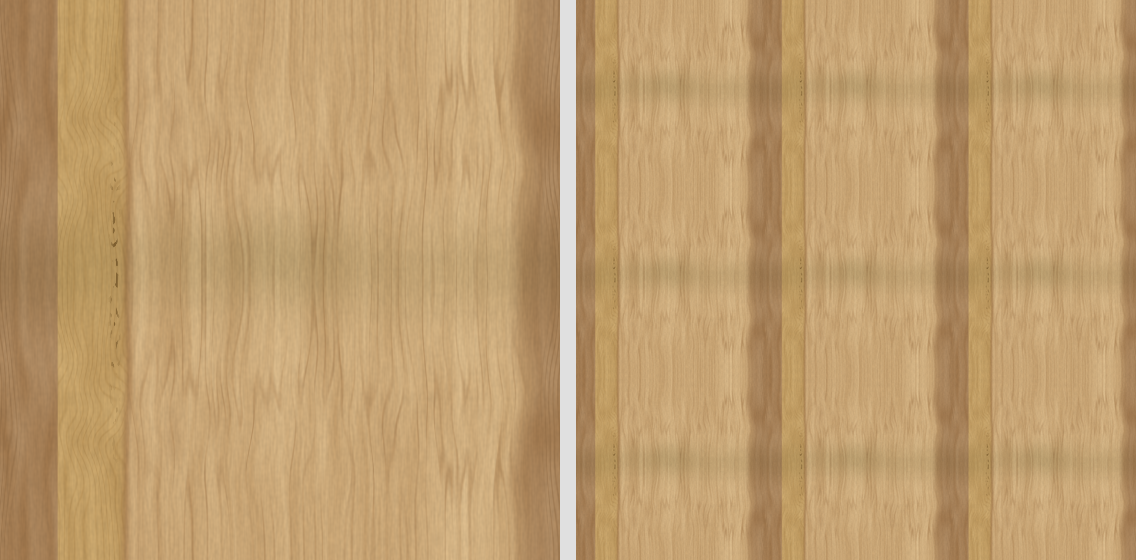
Left: one tile. Right: repeated 3 by 3.
This texture is drawn by a WebGL 1 fragment shader. Its source:

```glsl
precision highp float;

uniform vec2 u_resolution;

const float TAU = 6.2831853;

// Wood colours
const vec3 CREAM = vec3(0.835, 0.710, 0.525);
const vec3 TAN = vec3(0.730, 0.580, 0.390);
const vec3 GRAIN_BROWN = vec3(0.620, 0.455, 0.280);
const vec3 STRAW = vec3(0.790, 0.655, 0.430);
const vec3 OCHRE = vec3(0.690, 0.540, 0.315);
const vec3 DUSTY = vec3(0.685, 0.545, 0.390);
const vec3 RUST = vec3(0.595, 0.435, 0.270);
const vec3 PORE = vec3(0.420, 0.300, 0.130);
const vec3 BAND_TINT = vec3(0.900, 0.905, 0.870);

// Layout, in canvas widths
const float DARK_EDGE = 0.103;
const float STRAW_EDGE = 0.226;
const float FADE_START = 0.900;
const float FADE_END = 0.965;
const float EDGE_SOFTNESS = 0.0015;
const float BAND_HEIGHT = 0.530;
const float BAND_WIDTH = 0.085;

// Strengths
const float GRAIN_WARP = 0.013;
const float GRAIN_LINES = 0.48;
const float FIBRE_CONTRAST = 0.035;

vec2 gradient(vec2 cell, vec2 period) {
  cell = mod(cell, period);
  float angle = TAU * fract(sin(dot(cell, vec2(127.1, 311.7))) * 43758.55);
  return vec2(cos(angle), sin(angle));
}

// Gradient noise, about -1 to 1, wrapping after a whole number of cells
float noise(vec2 p, vec2 period) {
  vec2 cell = floor(p);
  vec2 f = p - cell;
  vec2 fade = f * f * f * (f * (f * 6.0 - 15.0) + 10.0);
  vec2 right = vec2(1.0, 0.0);
  vec2 up = vec2(0.0, 1.0);
  float a = dot(gradient(cell, period), f);
  float b = dot(gradient(cell + right, period), f - right);
  float c = dot(gradient(cell + up, period), f - up);
  float d = dot(gradient(cell + 1.0, period), f - 1.0);
  return 1.5 * mix(mix(a, b, fade.x), mix(c, d, fade.x), fade.y);
}

float wrapNoise(vec2 p, float columns, float rows) {
  vec2 period = vec2(columns, rows);
  return noise(p * period, period);
}

// Like wrapNoise, but with a free vertical scale for the folded coordinate
float foldNoise(vec2 p, float columns, float rows) {
  return noise(p * vec2(columns, rows), vec2(columns, 64.0));
}

float bump(float x, float width) {
  x /= width;
  return exp(-x * x);
}

vec3 mainBoard(vec2 uv, vec2 grain) {
  float side = abs(uv.x - 0.5);
  float broad = foldNoise(vec2(side, grain.y + 7.0), 18.0, 1.5);
  float streak = foldNoise(grain, 64.0, 1.5);
  float fine = foldNoise(grain + vec2(0.0, 3.0), 150.0, 4.0);
  float light = 0.60 + 0.24 * broad + 0.28 * streak + 0.18 * fine;
  light += 0.22 * bump(uv.x - 0.84, 0.07) + 0.18 * bump(side, 0.03);
  vec3 colour = mix(TAN, CREAM, clamp(light, 0.0, 1.15));

  // Thin growth lines of varying strength
  float contour = abs(foldNoise(grain + vec2(0.0, 11.0), 46.0, 1.2));
  float strength = 0.5 + 0.7 * foldNoise(grain + vec2(0.0, 5.0), 24.0, 3.0);
  float line = (1.0 - smoothstep(0.0, 0.17, contour)) * clamp(strength, 0.0, 1.0);
  colour = mix(colour, GRAIN_BROWN, GRAIN_LINES * line);

  // Mirrored brown stains
  float stain = bump(side - 0.19, 0.018) * bump(abs(uv.y - 0.5) - 0.28, 0.06);
  return mix(colour, GRAIN_BROWN, 0.40 * stain * (0.7 + 0.5 * streak));
}

vec3 strawBoard(vec2 uv, vec2 grain) {
  float swirl = foldNoise(vec2(uv.x, grain.y + 9.0), 13.0, 4.0);
  float wave = 0.5 + 0.5 * sin(TAU * (uv.x * 80.0 + 2.6 * swirl));
  float streak = foldNoise(grain, 50.0, 3.0);
  float shade = 0.28 + 0.30 * streak + 0.20 * swirl + 0.30 * pow(wave, 5.0);
  vec3 colour = mix(STRAW, OCHRE, clamp(shade, 0.0, 1.0));
  float speck = smoothstep(0.30, 0.55, wrapNoise(uv, 170.0, 70.0));
  float nearPores = bump(uv.x - 0.205, 0.007) * bump(uv.y - 0.5, 0.22);
  return mix(colour, PORE, 0.8 * speck * nearPores);
}

vec3 darkBoard(vec2 uv, vec2 grain) {
  float patches = foldNoise(grain + vec2(0.0, 13.0), 26.0, 2.5);
  float streak = foldNoise(grain, 70.0, 2.0);
  float shade = 0.40 + 0.50 * patches + 0.25 * streak;
  vec3 colour = mix(DUSTY, RUST, clamp(shade, 0.0, 1.0));

  // Curved rings around the wrapping edge
  float seam = abs(fract(uv.x + 0.5) - 0.5);
  float ring = seam + 0.010 * cos(2.0 * TAU * uv.y) + 0.006 * patches;
  float wave = 0.5 + 0.5 * sin(TAU * ring * 130.0);
  float nearSeam = 1.0 - smoothstep(0.012, 0.035, ring);
  return mix(colour, RUST * 0.92, 0.40 * pow(wave, 3.0) * nearSeam);
}

void main() {
  vec2 uv = gl_FragCoord.xy / u_resolution;

  // Fold the height so the grain mirrors and runs straight at the folds
  float folded = 0.5 - 0.5 * cos(TAU * uv.y);
  vec2 grain = vec2(uv.x, folded);
  float warp = foldNoise(grain, 11.0, 2.5);
  grain.x += GRAIN_WARP * warp;

  // Boards
  vec3 colour = mainBoard(uv, grain);
  float strawEdge = STRAW_EDGE + 0.004 * warp;
  float straw = 1.0 - smoothstep(-0.003, 0.003, uv.x - strawEdge);
  colour = mix(colour, strawBoard(uv, grain), straw);
  colour = mix(colour, GRAIN_BROWN, 0.60 * bump(uv.x - strawEdge, 0.007));
  float dark = 1.0 - smoothstep(-EDGE_SOFTNESS, EDGE_SOFTNESS, uv.x - DARK_EDGE);
  dark += smoothstep(FADE_START, FADE_END, uv.x + 0.02 * warp);
  colour = mix(colour, darkBoard(uv, grain), min(dark, 1.0));

  // Dull band across the middle, fine fibres over everything
  float band = bump(uv.y - BAND_HEIGHT + 0.02 * warp, BAND_WIDTH);
  band *= 0.65 + 0.45 * bump(uv.x - 0.5, 0.12);
  colour *= mix(vec3(1.0), BAND_TINT, band);
  float fibre = wrapNoise(uv, 256.0, 40.0) + 0.6 * wrapNoise(uv, 190.0, 130.0);
  colour *= 1.0 + FIBRE_CONTRAST * fibre;

  gl_FragColor = vec4(colour, 1.0);
}
```
